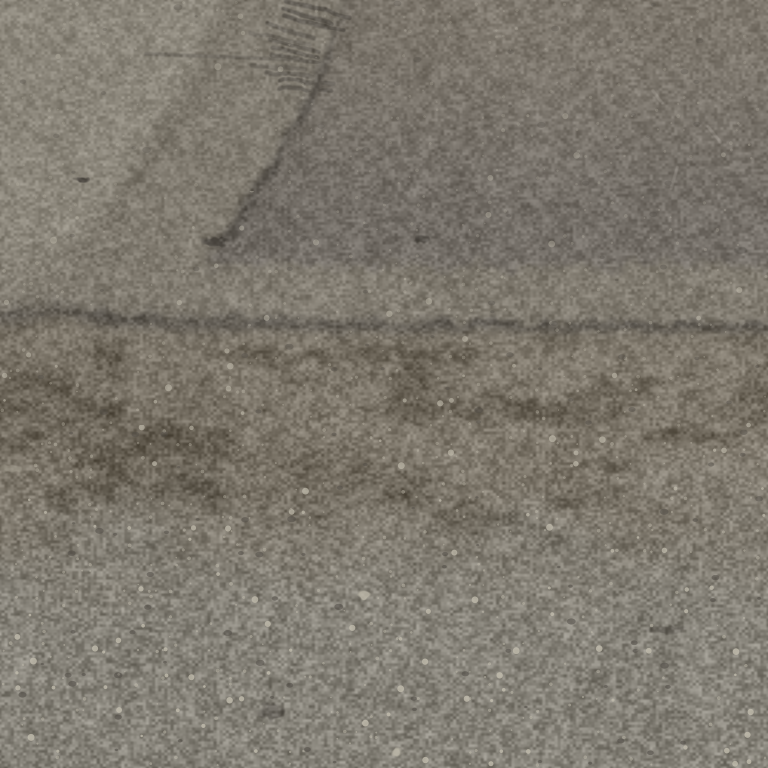
Reproduce this texture procedurally as a Shadertoy shader.

```glsl
// Weathered asphalt: a dark repaired patch, a tarred seam, tyre streaks and loose grit.

const vec3 PALE_ROAD  = vec3(0.550, 0.530, 0.485);
const vec3 STRIP_ROAD = vec3(0.510, 0.488, 0.445);
const vec3 PATCH_FAR  = vec3(0.495, 0.470, 0.430);
const vec3 PATCH_NEAR = vec3(0.455, 0.434, 0.407);
const vec3 DIRT       = vec3(0.495, 0.468, 0.420);
const vec3 NEAR_ROAD  = vec3(0.525, 0.511, 0.474);
const vec3 TAR        = vec3(0.310, 0.293, 0.270);
const vec3 GRIT       = vec3(0.760, 0.740, 0.680);
const float PATCH_BOTTOM = 0.652;
const float GRAIN = 0.17;
const int STREAKS = 12;

float hash(vec2 p) {
    return fract(sin(dot(p, vec2(12.9898, 78.233))) * 43758.5453);
}

float noise(vec2 p) {
    vec2 i = floor(p), f = fract(p);
    f = f * f * (3.0 - 2.0 * f);
    return mix(mix(hash(i), hash(i + vec2(1, 0)), f.x),
               mix(hash(i + vec2(0, 1)), hash(i + vec2(1, 1)), f.x), f.y);
}

float fbm(vec2 p) {
    float sum = 0.0, amp = 0.5;
    for (int i = 0; i < 4; i++) {
        sum += amp * noise(p);
        p = p * 2.03 + 17.3;
        amp *= 0.5;
    }
    return sum / 0.9375;
}

float segment(vec2 p, vec2 a, vec2 b) {
    vec2 d = b - a;
    return length(p - a - d * clamp(dot(p - a, d) / dot(d, d), 0.0, 1.0));
}

// Soft irregular spot with the given radii
float spot(vec2 p, vec2 centre, vec2 radii) {
    float wobble = 0.7 * (noise(p * 190.0) - 0.5);
    return 1.0 - smoothstep(0.6, 1.3, length((p - centre) / radii) + wobble);
}

// Scattered stones, one candidate in each cell
float stones(vec2 p, float cells, float density, float seed) {
    vec2 q = p * cells, id = floor(q);
    float pick = hash(id + seed);
    vec2 centre = 0.3 + 0.4 * vec2(hash(id + seed + 3.1), hash(id + seed + 7.7));
    float radius = mix(0.10, 0.28, hash(id + seed + 5.3));
    float edge = max(0.1, cells / iResolution.y);
    float disc = 1.0 - smoothstep(radius - 0.5 * edge, radius + 0.5 * edge, length(fract(q) - centre));
    return disc * step(1.0 - density, pick);
}

void mainImage(out vec4 fragColor, in vec2 fragCoord) {
    vec2 uv = fragCoord / iResolution.xy;
    float px = 1.0 / iResolution.y;
    float rough = fbm(uv * 45.0) - 0.5;
    float broad = fbm(uv * vec2(7.0, 13.0)) - 0.5;

    // Far road: pale lane, middle strip, dark patch
    float t = clamp((uv.y - 0.68) / 0.32, 0.0, 1.0);
    float laneX = 0.293 - 0.61 * (1.0 - uv.y) + 0.017 * sin(3.1416 * t);
    float lane = 1.0 - smoothstep(-0.018, 0.018, uv.x - laneX + 0.045 * rough);
    vec3 col = mix(STRIP_ROAD, PALE_ROAD, lane * smoothstep(0.58, 0.72, uv.y));
    float laneShade = exp(-pow((uv.x - laneX - 0.012) / 0.02, 2.0));
    col -= 0.035 * laneShade * smoothstep(0.62, 0.8, uv.y);

    float edgeX = 0.28 + 0.528 * (uv.y - 0.68) + 0.018 * sin(3.1416 * t) + 0.022 * rough;
    float fromEdge = uv.x - edgeX;
    float patchMask = smoothstep(-0.004, 0.012, fromEdge)
                    * smoothstep(-0.010, 0.012, uv.y - PATCH_BOTTOM + 0.035 * rough);
    vec3 patchCol = mix(PATCH_NEAR, PATCH_FAR, smoothstep(0.68, 1.0, uv.y));
    col = mix(col, patchCol, patchMask);

    // Near road: brown dirt turning to grey aggregate
    float seamY = 0.574 + 0.014 * exp(-uv.x * 4.0)
                + 0.014 * exp(-pow((uv.x - 0.075) / 0.045, 2.0));
    float below = seamY - uv.y;
    vec3 nearCol = mix(NEAR_ROAD, DIRT, smoothstep(0.17, 0.42, uv.y + 0.16 * broad));
    col = mix(col, nearCol, smoothstep(-0.01, 0.02, below));
    float dirtBand = smoothstep(0.0, 0.04, below) * smoothstep(0.24, 0.36, uv.y);
    float blotch = smoothstep(0.50, 0.72, fbm(uv * vec2(15.0, 28.0) + 4.0));
    col -= dirtBand * (0.085 * blotch + 0.10 * broad);
    float stainLine = 0.365 + 0.10 * smoothstep(0.35, 0.0, uv.x);
    col -= 0.045 * exp(-pow((uv.y - stainLine) / 0.045, 2.0)) * smoothstep(0.8, 0.1, uv.x);

    // Tar along the seam and the patch edge
    float seamWidth = mix(0.012, 0.0075, smoothstep(0.1, 0.9, uv.x));
    float seam = exp(-pow((below + 0.022 * rough) / seamWidth, 2.0));
    float tar = seam * (0.62 + 0.7 * rough);
    float crack = exp(-pow((fromEdge - 0.004) / mix(0.011, 0.008, t), 2.0));
    crack *= smoothstep(0.665, 0.69, uv.y) * mix(0.75, 0.35, smoothstep(0.9, 1.0, uv.y));
    tar = max(tar, crack * (0.85 + rough));
    tar = max(tar, 0.25 * exp(-max(fromEdge, 0.0) / 0.025) * patchMask);
    tar = max(tar, 0.9 * spot(uv, vec2(0.282, 0.685), vec2(0.017, 0.007)));

    // Tyre streaks: slanted at the top, flatter below
    for (int i = 0; i < STREAKS; i++) {
        float k = float(i), h = hash(vec2(k, 2.7)), s = k / float(STREAKS - 1);
        vec2 a = vec2(0.325 + 0.05 * h, mix(1.0, 0.885, s));
        vec2 b = a + vec2(mix(0.055, 0.085, hash(vec2(k, 9.1))), mix(-0.024, -0.002, s));
        float d = segment(uv + vec2(0.0, 0.008 * rough), a, b);
        tar = max(tar, (0.35 + 0.3 * h) * (1.0 - smoothstep(0.001, 0.0035 + px, d)));
    }
    float skid = segment(uv, vec2(0.19, 0.930), vec2(0.39, 0.922));
    tar = max(tar, 0.36 * (1.0 - smoothstep(0.0005, 0.003 + px, skid)));

    // Separate dark chips
    tar = max(tar, 0.9 * spot(uv, vec2(0.107, 0.766), vec2(0.009, 0.004)));
    tar = max(tar, 0.8 * spot(uv, vec2(0.550, 0.688), vec2(0.009, 0.005)));
    tar = max(tar, 0.6 * spot(uv, vec2(0.965, 0.674), vec2(0.009, 0.004)));
    tar = max(tar, 0.6 * spot(uv, vec2(0.355, 0.074), vec2(0.016, 0.012)));
    tar = max(tar, 0.4 * spot(uv, vec2(0.870, 0.180), vec2(0.025, 0.005)));
    col = mix(col, TAR, clamp(tar, 0.0, 1.0));

    // Aggregate grain, coarser towards the viewer
    float closeness = 1.0 - smoothstep(0.1, 0.9, uv.y);
    float fine = noise(uv * vec2(250.0, 275.0)) - 0.5;
    float coarse = noise(uv * vec2(125.0, 150.0) + 31.0) - 0.5;
    col += GRAIN * mix(0.72, 1.1, closeness) * (fine + 0.55 * coarse);
    col += 0.06 * rough + 0.03 * broad;

    // Loose grit and pits
    float grit = stones(uv, 62.0, 0.015 + 0.05 * closeness, 11.0);
    grit = max(grit, 0.6 * stones(uv, 115.0, 0.06, 23.0));
    grit = max(grit, spot(uv, vec2(0.474, 0.225), vec2(0.007, 0.006)));
    grit = max(grit, spot(uv, vec2(0.517, 0.020), vec2(0.006, 0.005)));
    grit = max(grit, 0.5 * spot(uv, vec2(0.015, 0.390), vec2(0.014, 0.005)));
    col = mix(col, GRIT, grit * mix(0.35, 0.8, closeness));
    float pits = stones(uv * vec2(0.7, 1.0), 70.0, 0.05, 41.0);
    col = mix(col, TAR, 0.55 * pits * mix(0.5, 1.0, closeness));

    // Faint pale scratches on the patch
    float scratch = min(segment(uv, vec2(0.850, 0.882), vec2(0.862, 0.866)),
                    min(segment(uv, vec2(0.922, 0.835), vec2(0.938, 0.815)),
                        segment(uv, vec2(0.874, 0.755), vec2(0.882, 0.782))));
    col += 0.07 * (1.0 - smoothstep(0.0005, 0.002 + px, scratch));

    fragColor = vec4(clamp(col, 0.0, 1.0), 1.0);
}
```
